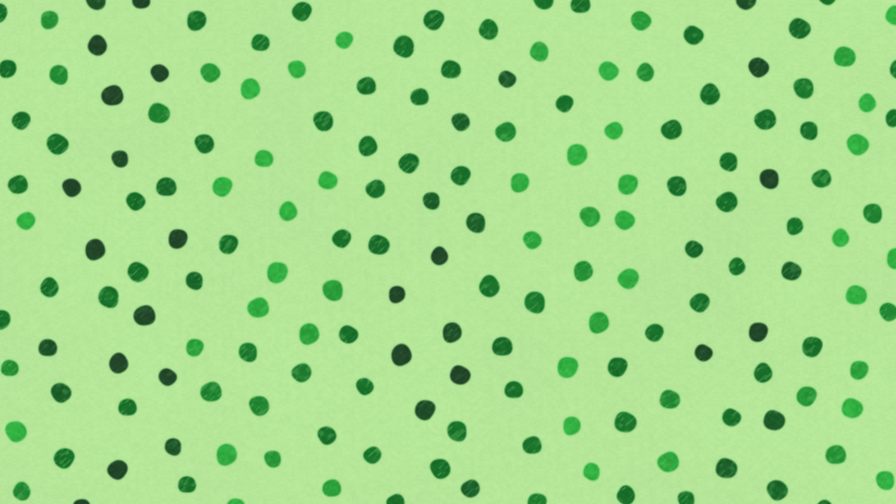
Give the GLSL for this pattern, as a Shadertoy shader.

```glsl
// Scattered hand-painted green dots on pale green cloth.

const vec3 CLOTH       = vec3(0.712, 0.905, 0.600);
const vec3 DARK_DOT    = vec3(0.130, 0.270, 0.155);
const vec3 MID_DOT     = vec3(0.095, 0.430, 0.160);
const vec3 BRIGHT_DOT  = vec3(0.195, 0.690, 0.255);
const vec3 HALO        = vec3(0.570, 0.860, 0.520);

// Lengths are fractions of the canvas height.
const vec2  SPACING    = vec2(0.112, 0.097); // column and row pitch
const float GRID_ANGLE = 0.33;
const float JITTER     = 0.27;               // in cells
const float RADIUS     = 0.0188;
const float SIZE_VARY  = 0.0022;
const float EDGE       = 0.0030;             // half width of the soft rim
const float HALO_WIDTH = 0.0065;
const float BAND_PITCH = 0.62;               // bright and dark dots alternate in bands
const float BAND_START = 0.54;
const float MOTTLE     = 0.26;
const float GRAIN      = 0.022;
const float TAU        = 6.2831853;

float hash(vec2 p) {
    return fract(sin(dot(p, vec2(127.1, 311.7))) * 43758.5453);
}

float noise(vec2 p) {
    vec2 i = floor(p), f = fract(p);
    f = f * f * (3.0 - 2.0 * f);
    return mix(mix(hash(i), hash(i + vec2(1, 0)), f.x),
               mix(hash(i + vec2(0, 1)), hash(i + vec2(1, 1)), f.x), f.y);
}

mat2 rotation(float a) {
    return mat2(cos(a), sin(a), -sin(a), cos(a));
}

// Canvas position of the dot in a cell of the turned, staggered grid.
vec2 dotCentre(vec2 cell, mat2 turn) {
    float angle = TAU * hash(cell + 3.7);
    vec2 offset = JITTER * sqrt(hash(cell + 9.2)) * vec2(cos(angle), sin(angle));
    vec2 stagger = vec2(0.5 * mod(cell.y, 2.0), 0.0);
    return ((cell + 0.5 + stagger + offset) * SPACING) * turn;
}

// Signed distance to a slightly lumpy disc.
float dotDistance(vec2 d, vec2 cell) {
    float a = atan(d.y, d.x);
    float phase = TAU * hash(cell + 21.3);
    float lump = 0.045 * sin(2.0 * a + phase) + 0.03 * sin(3.0 * a - 2.0 * phase)
               + 0.02 * sin(4.0 * a + 3.0 * phase);
    float radius = RADIUS + SIZE_VARY * (2.0 * hash(cell + 14.6) - 1.0);
    return length(d) - radius * (1.0 + lump);
}

// Paint tone from the band it lies in, with diagonal brush streaks.
vec3 dotColour(vec2 centre, vec2 p, vec2 cell) {
    float band = cos(TAU * (centre.x - BAND_START) / BAND_PITCH);
    float tone = 0.52 + 0.30 * band + 0.66 * (hash(cell + 31.9) - 0.5);
    vec3 paint = mix(DARK_DOT, MID_DOT, smoothstep(0.10, 0.36, tone));
    paint = mix(paint, BRIGHT_DOT, smoothstep(0.50, 0.84, tone));

    vec2 brush = rotation(-0.75) * p;
    float streak = noise(brush * vec2(95.0, 230.0) + 17.0 * hash(cell));
    float midness = smoothstep(0.05, 0.35, tone) * (1.0 - 0.6 * smoothstep(0.6, 0.9, tone));
    float amount = MOTTLE * smoothstep(0.5, 0.95, streak) * (0.25 + midness);
    paint = mix(paint, vec3(0.42, 0.74, 0.40), amount);
    return paint * (0.94 + 0.12 * noise(p * 160.0));
}

void mainImage(out vec4 fragColor, in vec2 fragCoord) {
    vec2 p = fragCoord / iResolution.y;
    float soft = max(EDGE, 0.8 / iResolution.y);
    mat2 turn = rotation(GRID_ANGLE);

    // Cloth with slow shading
    vec3 colour = CLOTH * (1.0 + 0.016 * (noise(p * 7.0) - 0.5));

    // Dots from the surrounding cells
    vec2 grid = turn * p / SPACING;
    float row = floor(grid.y);
    for (int j = -1; j <= 1; j++) {
        float y = row + float(j);
        float column = floor(grid.x - 0.5 * mod(y, 2.0));
        for (int i = -1; i <= 1; i++) {
            vec2 cell = vec2(column + float(i), y);
            vec2 centre = dotCentre(cell, turn);
            float d = dotDistance(p - centre, cell);
            float halo = 0.35 * (1.0 - smoothstep(0.0, HALO_WIDTH, d));
            colour = mix(colour, HALO, halo);
            float cover = 1.0 - smoothstep(-soft, soft, d);
            colour = mix(colour, dotColour(centre, p, cell), cover);
        }
    }

    // Fine woven grain
    float weave = noise(p * vec2(210.0, 250.0)) + 0.6 * noise(p * 110.0 + 40.0) - 0.8;
    colour += GRAIN * weave;

    fragColor = vec4(clamp(colour, 0.0, 1.0), 1.0);
}
```
